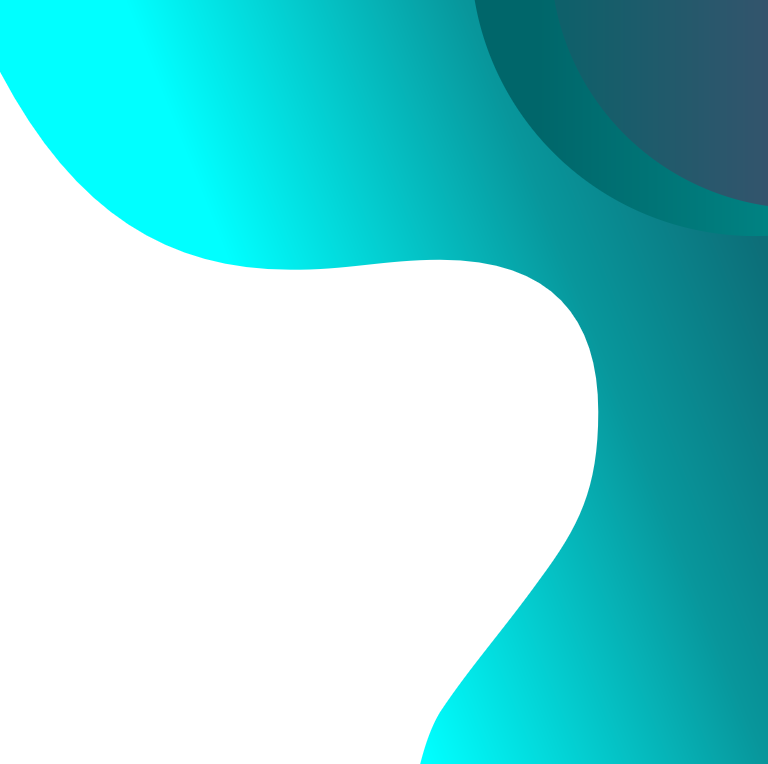
A Shadertoy shader for this background:

```glsl
const vec3 PAPER = vec3(1.0);
const vec3 CYAN = vec3(0.0, 1.0, 1.0);
const vec3 TEAL = vec3(0.03, 0.59, 0.61);
const vec3 DEEP_TEAL = vec3(0.05, 0.43, 0.47);
const vec3 RING_DARK = vec3(0.0, 0.40, 0.415);
const vec3 RING_LIGHT = vec3(0.0, 0.51, 0.51);
const vec3 DISC_TEAL = vec3(0.06, 0.375, 0.415);
const vec3 DISC_SLATE = vec3(0.20, 0.33, 0.425);

// Linear gradient: axis and the positions of its three stops
const vec2 GRADIENT_AXIS = vec2(0.930, 0.367);
const vec3 GRADIENT_STOPS = vec3(0.518, 0.927, 1.174);

// Corner circles: centre and radius
const vec3 RING = vec3(0.983, 1.061, 0.370);
const vec3 DISC = vec3(1.047, 1.057, 0.330);

// Wave outline: cubic Bezier spans sharing their end points
const int SPANS = 6;
const int STEPS = 16;
const vec2 WAVE[19] = vec2[19](
    vec2(0.000, 0.906), vec2(0.098, 0.719), vec2(0.221, 0.647),
    vec2(0.378, 0.647), vec2(0.449, 0.646), vec2(0.501, 0.660),
    vec2(0.573, 0.660), vec2(0.719, 0.660), vec2(0.779, 0.584),
    vec2(0.779, 0.461), vec2(0.779, 0.359), vec2(0.753, 0.310),
    vec2(0.703, 0.242), vec2(0.655, 0.175), vec2(0.612, 0.127),
    vec2(0.573, 0.068), vec2(0.561, 0.048), vec2(0.552, 0.022),
    vec2(0.544, -0.013));

vec2 bezier(vec2 a, vec2 b, vec2 c, vec2 d, float t) {
    float s = 1.0 - t;
    return s * s * s * a + 3.0 * s * t * (s * b + t * c) + t * t * t * d;
}

float segmentDistance(vec2 p, vec2 a, vec2 b) {
    vec2 ab = b - a;
    float h = clamp(dot(p - a, ab) / dot(ab, ab), 0.0, 1.0);
    return length(p - a - h * ab);
}

// Signed distance, negative on the paper side; a rightward ray decides the side
float waveDistance(vec2 p) {
    float nearest = 10.0;
    float side = 1.0;
    vec2 from = WAVE[0];
    for (int span = 0; span < SPANS; span++) {
        int k = 3 * span;
        for (int i = 1; i <= STEPS; i++) {
            vec2 to = bezier(WAVE[k], WAVE[k + 1], WAVE[k + 2], WAVE[k + 3],
                             float(i) / float(STEPS));
            nearest = min(nearest, segmentDistance(p, from, to));
            if ((from.y > p.y) != (to.y > p.y)) {
                float crossing = mix(from.x, to.x, (p.y - from.y) / (to.y - from.y));
                if (crossing > p.x) side = -side;
            }
            from = to;
        }
    }
    return side * nearest;
}

float circleDistance(vec2 p, vec3 circle) {
    return length(p - circle.xy) - circle.z;
}

float ramp(float low, float high, float x) {
    return clamp((x - low) / (high - low), 0.0, 1.0);
}

void mainImage(out vec4 fragColor, in vec2 fragCoord) {
    vec2 p = fragCoord / iResolution.xy;
    float pixel = 1.0 / min(iResolution.x, iResolution.y);

    // Slanted cyan to teal sweep
    float t = dot(p, GRADIENT_AXIS);
    vec3 color = mix(CYAN, TEAL, ramp(GRADIENT_STOPS.x, GRADIENT_STOPS.y, t));
    color = mix(color, DEEP_TEAL, ramp(GRADIENT_STOPS.y, GRADIENT_STOPS.z, t));

    // Nested corner circles
    vec3 ring = mix(RING_DARK, RING_LIGHT, ramp(0.70, 1.0, p.x));
    vec3 disc = mix(DISC_TEAL, DISC_SLATE, ramp(0.74, 1.0, p.x));
    color = mix(color, ring, ramp(0.5, -0.5, circleDistance(p, RING) / pixel));
    color = mix(color, disc, ramp(0.5, -0.5, circleDistance(p, DISC) / pixel));

    // Paper below the wave
    color = mix(color, PAPER, ramp(0.5, -0.5, waveDistance(p) / pixel));
    fragColor = vec4(color, 1.0);
}
```
